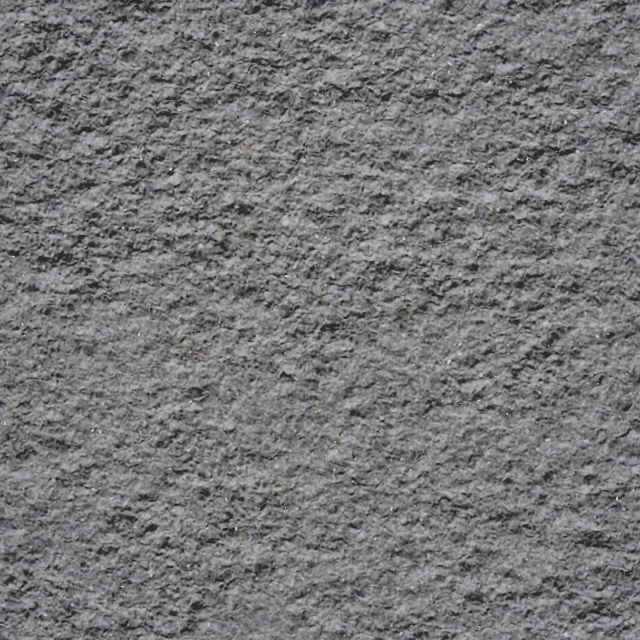
This texture is drawn by a WebGL 2 fragment shader. Its source:

```glsl
#version 300 es
precision highp float;
// Rough grey cement render, lit from above, with dark ledges, pits and pale mineral chips.

uniform vec2 u_resolution;
out vec4 fragColor;

vec3 hash3(vec2 cell) {
  vec3 q = fract(cell.xyx * vec3(0.1031, 0.1030, 0.0973));
  q += dot(q, q.yxz + 33.33);
  return fract((q.xxy + q.yzz) * q.zyx);
}

// Cellular noise: soft bumps and dents around one random point per cell.
float bumps(vec2 p) {
  vec2 cell = floor(p);
  float sum = 0.0;
  for (int y = -1; y <= 1; y++) {
    for (int x = -1; x <= 1; x++) {
      vec2 neighbour = cell + vec2(x, y);
      vec3 rnd = hash3(neighbour);
      vec2 d = neighbour + rnd.xy - p;
      float falloff = max(0.0, 1.0 - dot(d, d));
      sum += falloff * falloff * falloff * (rnd.z * 2.0 - 1.0);
    }
  }
  return sum;
}

// Upward-facing slopes are positive, overhangs negative.
float reliefLight(vec2 p) {
  float light = 0.0;
  float frequency = 27.0;
  float weight = 0.5;
  for (int i = 0; i < 4; i++) {
    vec2 q = p * frequency * vec2(0.68 + 0.1 * float(i), 1.0) + 17.3 * float(i + 1);
    light += weight * (bumps(q) - bumps(q + vec2(-0.14, 0.36)));
    frequency *= 1.93;
    weight = 0.85 + 0.12 * float(i);
  }
  return light;
}

// Small angular chips: x is coverage, y is a random value for the chip.
vec2 chips(vec2 p, float frequency, float share) {
  vec2 q = p * frequency;
  vec2 cell = floor(q);
  vec3 rnd = hash3(cell + 71.0);
  vec3 form = hash3(cell + 193.0);
  vec2 d = fract(q) - 0.3 - 0.4 * rnd.xy;
  float angle = form.x * 6.283;
  d = mat2(cos(angle), -sin(angle), sin(angle), cos(angle)) * d;
  float dist = max(abs(d.x) * (1.0 + form.y), abs(d.y) + 0.4 * abs(d.x));
  float soft = 0.7 * frequency / u_resolution.y;
  float radius = 0.1 + 0.15 * form.z * form.z;
  float cover = 1.0 - smoothstep(radius - soft, radius + soft, dist);
  return vec2(cover * step(rnd.z, share), form.y);
}

void main() {
  vec2 uv = gl_FragCoord.xy / u_resolution;
  vec2 p = gl_FragCoord.xy / u_resolution.y;

  // Slight tilt and crumbly distortion of the ledges
  vec2 warped = p + vec2(0.0, 0.1 * p.x);
  warped += 0.0035 * vec2(bumps(p * 83.0 + 5.0), bumps(p * 71.0 + 90.0));

  // Broad patches vary the roughness and the tone
  float patches = bumps(p * vec2(5.0, 8.0) + 41.0);
  float blotches = bumps(p * vec2(15.0, 23.0) + 63.0);
  float roughness = 1.05 + 0.3 * patches - 0.25 * blotches + 0.1 * sin(uv.y * 5.0 - 2.5);
  float light = clamp(reliefLight(warped) * roughness, -1.3, 1.3);

  // Relief shading, deeper in the shadows than in the highlights
  float tone = 0.488 + 0.2 * light - 0.05 * light * light;
  tone += 0.03 * blotches - 0.015 * patches;

  // Sandy grain
  tone += 0.1 * bumps(p * 250.0 + 11.0) * (1.0 - 0.3 * light);
  tone += 0.05 * bumps(p * 150.0 + 37.0);

  // Pinholes
  vec2 pits = chips(p + 0.37, 118.0, 0.1);
  tone = mix(tone, tone * 0.68, pits.x);
  tone = clamp(tone, 0.17, 0.78);

  // Neutral to warm in the middle, cooler towards the border and the lights
  float border = smoothstep(0.25, 0.7, length(uv - 0.5));
  float cool = 0.009 * border + 0.014 * smoothstep(0.48, 0.7, tone) - 0.004;
  vec3 colour = vec3(tone) * (1.0 - 0.05 * border) + vec3(-0.2, 0.0, 1.0) * cool;
  colour += vec3(0.01, 0.004, -0.01) * bumps(p * 70.0 + 29.0);

  // Pale chips in loose clusters, and a few rusty grains
  vec2 pale = chips(p, 66.0, 0.05 + 0.08 * smoothstep(-0.1, 0.6, blotches));
  colour = mix(colour, mix(vec3(0.64, 0.64, 0.67), vec3(0.86, 0.87, 0.91), pale.y), 0.85 * pale.x);
  vec2 rust = chips(p + 0.61, 64.0, 0.006);
  colour = mix(colour, vec3(0.41, 0.3, 0.24), 0.6 * rust.x);

  fragColor = vec4(colour, 1.0);
}
```
